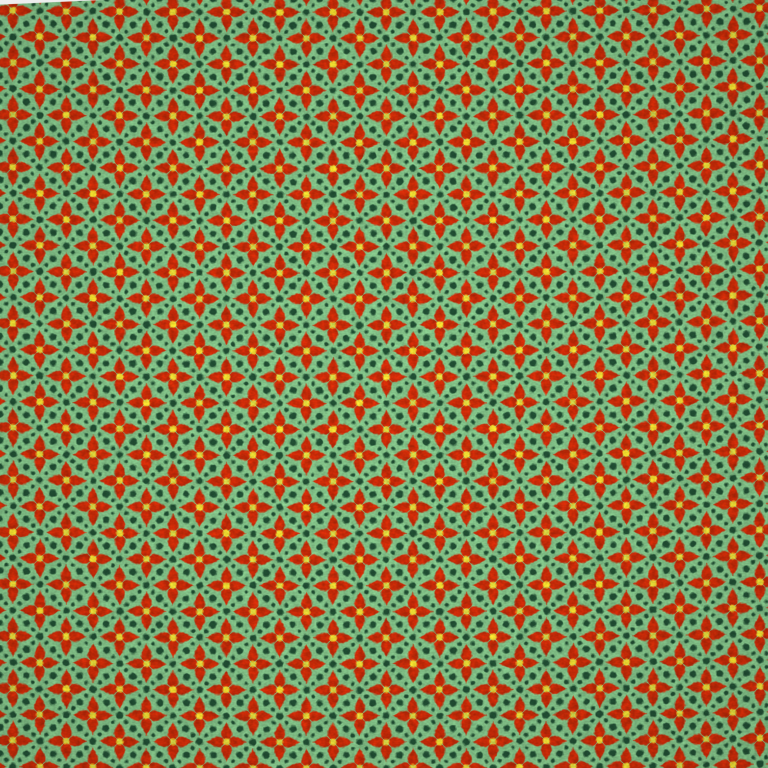
Write a three.js fragment shader that draws this pattern.

```glsl
varying vec2 vUv;

#define REPEATS vec2(14.4, 14.73)
#define ANCHOR vec2(0.5378, 0.6107)
#define BOW 0.015
#define PETAL_REACH 0.37
#define PETAL_WIDTH 0.1
#define HEART_RADIUS 0.066
#define DOT_RADII vec2(0.064, 0.036)
#define SOFTNESS 0.026
#define GROUND vec3(0.49, 0.73, 0.51)
#define RED vec3(0.75, 0.16, 0.03)
#define YELLOW vec3(0.93, 0.85, 0.17)
#define DARK_GREEN vec3(0.12, 0.29, 0.19)

float hash(vec2 p) {
  vec3 q = fract(vec3(p.xyx) * 0.1031);
  q += dot(q, q.yzx + 33.33);
  return fract((q.x + q.y) * q.z);
}

vec2 gradientAt(vec2 p) {
  float angle = 6.2832 * hash(p);
  return vec2(cos(angle), sin(angle));
}

// Gradient noise, roughly -0.7 to 0.7
float noise(vec2 p) {
  vec2 i = floor(p), f = p - i;
  vec2 u = f * f * f * (f * (f * 6.0 - 15.0) + 10.0);
  vec2 e = vec2(1.0, 0.0);
  float low = mix(dot(gradientAt(i), f), dot(gradientAt(i + e), f - e), u.x);
  float high = mix(dot(gradientAt(i + e.yx), f - e.yx), dot(gradientAt(i + 1.0), f - 1.0), u.x);
  return mix(low, high, u.y);
}

float coverage(float d) {
  return smoothstep(SOFTNESS, -SOFTNESS, d);
}

// Offset to the nearest point of a staggered lattice
vec2 staggered(vec2 p) {
  vec2 a = p - floor(p + 0.5);
  vec2 b = fract(p) - 0.5;
  return abs(a.x) + abs(a.y) < abs(b.x) + abs(b.y) ? a : b;
}

// Four teardrop petals with pointed tips
float petals(vec2 p) {
  p = abs(p);
  if (p.y > p.x) p = p.yx;
  float base = 0.04;
  float along = clamp((p.x - base) / (PETAL_REACH - base), 0.0, 1.0);
  float halfWidth = PETAL_WIDTH * 3.14 * pow(along, 0.6) * pow(1.0 - along, 1.2);
  float beyond = p.x - clamp(p.x, base, PETAL_REACH);
  return length(vec2(beyond, p.y)) - halfWidth;
}

// Large and small dots alternating along the diagonals
float dots(vec2 p) {
  p = abs(p);
  float large = min(length(p), length(p - 0.25)) - DOT_RADII.x;
  float small = length(p - 0.125) - DOT_RADII.y;
  return min(large, small);
}

void main() {
  vec2 cloth = vUv;
  cloth.y -= BOW * (vUv.x - 0.4) * (vUv.x - 0.4);
  vec2 grid = (cloth - ANCHOR) * REPEATS + 32.0;

  // Uneven printing
  float ragged = 0.02 * noise(grid * 17.0);
  vec2 drift = 0.015 * vec2(noise(grid * 1.7), noise(grid * 1.7 + 70.0));
  vec2 flower = staggered(grid + drift);
  vec2 gap = staggered(grid + drift + vec2(0.5, 0.0));
  vec2 id = floor((grid + drift - flower) * 2.0 + 0.5);
  float dotSwell = 0.018 * noise(grid * 3.1 + 40.0);

  // Printed layers
  vec3 color = GROUND * (1.0 + 0.1 * noise(grid * 6.0));
  color = mix(color, DARK_GREEN, coverage(dots(gap) + ragged + dotSwell));
  float petal = petals(flower) + ragged;
  vec3 petalRed = RED * (1.0 + 0.2 * noise(grid * 9.0 + 20.0));
  color = mix(color, petalRed, coverage(petal));
  float heart = length(flower) - HEART_RADIUS + ragged;
  color = mix(color, YELLOW, coverage(heart) * mix(0.65, 1.0, hash(id)));

  // Woven grain and uneven light
  float grain = noise(grid * vec2(20.0, 26.0)) + 0.6 * noise(grid * 13.0 + 90.0);
  vec2 fromCentre = vUv - 0.5;
  float light = 1.04 - 0.22 * dot(fromCentre, fromCentre);
  color *= light * (1.0 + 0.1 * grain);

  // Pale backing above the tilted top edge
  float edge = vUv.y - (0.994 + 0.045 * vUv.x);
  color = mix(color, vec3(0.93), smoothstep(-0.001, 0.001, edge));

  gl_FragColor = vec4(color, 1.0);
}
```
